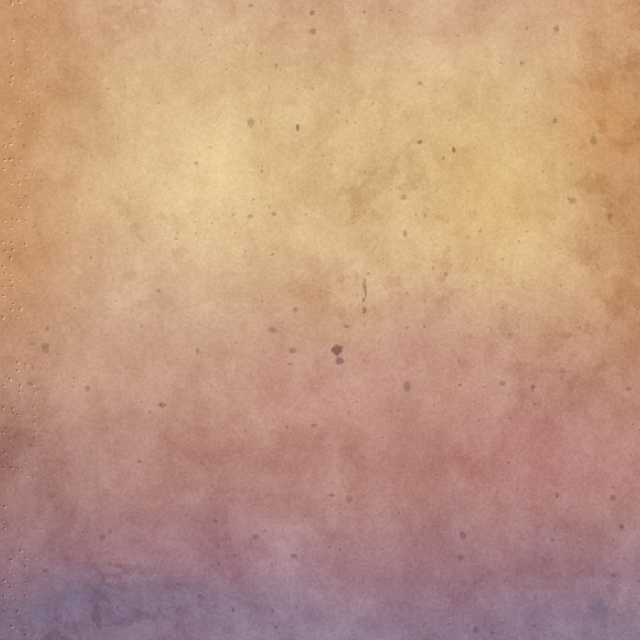
Write a Shadertoy shader that draws this texture.

```glsl
// Weathered plaster wall fading from golden ochre through rose to dusky violet.

float hash(vec2 p) {
    vec3 q = fract(p.xyx * vec3(0.1031, 0.1030, 0.0973));
    q += dot(q, q.yzx + 33.33);
    return fract((q.x + q.y) * q.z);
}

float noise(vec2 p) {
    vec2 i = floor(p), f = fract(p);
    f = f * f * (3.0 - 2.0 * f);
    return mix(mix(hash(i), hash(i + vec2(1, 0)), f.x),
               mix(hash(i + vec2(0, 1)), hash(i + 1.0), f.x), f.y);
}

// Fractal noise centred on zero
float fbm(vec2 p) {
    float sum = 0.0, amp = 0.5;
    for (int i = 0; i < 5; i++) {
        sum += amp * (noise(p) - 0.5);
        p = mat2(1.6, 1.2, -1.2, 1.6) * p + 17.3;
        amp *= 0.55;
    }
    return sum;
}

// Soft elliptical patch
float patchAt(vec2 p, vec2 center, vec2 radius) {
    vec2 d = (p - center) / radius;
    return exp(-dot(d, d));
}

// Ragged dark mark with a soft rim
float mark(vec2 p, vec2 center, vec2 radius) {
    vec2 d = (p - center) / radius;
    return 1.0 - smoothstep(0.5, 1.3, length(d) + 1.2 * fbm(p * 110.0));
}

// Vertical wash of pigment
vec3 wash(float y) {
    vec3 c = mix(vec3(0.56, 0.47, 0.55), vec3(0.64, 0.49, 0.53), smoothstep(0.0, 0.14, y));
    c = mix(c, vec3(0.71, 0.53, 0.50), smoothstep(0.10, 0.27, y));
    c = mix(c, vec3(0.77, 0.59, 0.52), smoothstep(0.25, 0.43, y));
    c = mix(c, vec3(0.82, 0.67, 0.53), smoothstep(0.40, 0.57, y));
    c = mix(c, vec3(0.86, 0.73, 0.56), smoothstep(0.54, 0.72, y));
    return mix(c, vec3(0.82, 0.66, 0.53), smoothstep(0.82, 1.02, y));
}

// Sparse chips, one candidate per cell
float chips(vec2 p, float cells, float density) {
    vec2 g = p * cells, id = floor(g);
    vec2 center = 0.3 + 0.4 * vec2(hash(id + 5.1), hash(id + 9.7));
    vec2 d = (fract(g) - center) * vec2(1.0, 0.6 + hash(id + 2.3));
    float r = 0.07 + 0.13 * hash(id + 3.9);
    float shape = 1.0 - smoothstep(r * 0.5, r * 1.4, length(d) + 0.12 * fbm(g * 4.0));
    return shape * step(1.0 - density, hash(id + 21.0));
}

void mainImage(out vec4 fragColor, in vec2 fragCoord) {
    vec2 p = fragCoord / iResolution.xy;
    vec2 warp = vec2(fbm(p * 6.0), fbm(p * 6.0 + 40.0));
    vec2 q = p + 0.07 * warp;
    vec3 col = wash(q.y);

    // Warm, worn side edges
    float upper = smoothstep(0.25, 0.62, q.y);
    float left = 1.0 - smoothstep(-0.05, 0.29, q.x);
    float right = smoothstep(0.77, 1.02, q.x);
    col = mix(col, vec3(0.75, 0.54, 0.38), upper * max(left * 0.85, right * 0.7));
    col *= 1.0 - (1.0 - upper) * (0.09 * left + 0.04 * right);

    // Broad glows and stains
    col = mix(col, vec3(0.90, 0.78, 0.59), 0.65 * patchAt(q, vec2(0.34, 0.74), vec2(0.14, 0.15)));
    col = mix(col, vec3(0.89, 0.76, 0.55), 0.45 * patchAt(q, vec2(0.66, 0.73), vec2(0.22, 0.16)));
    col = mix(col, vec3(0.86, 0.70, 0.45), 0.55 * patchAt(q, vec2(0.78, 0.68), vec2(0.10, 0.12)));
    col = mix(col, vec3(0.79, 0.55, 0.33), 0.45 * patchAt(q, vec2(0.93, 0.80), vec2(0.06, 0.07)));
    col = mix(col, vec3(0.80, 0.65, 0.55), 0.60 * patchAt(q, vec2(0.25, 0.47), vec2(0.18, 0.12)));
    col = mix(col, vec3(0.70, 0.46, 0.45), 0.55 * patchAt(q, vec2(0.87, 0.29), vec2(0.20, 0.08)));
    col = mix(col, vec3(0.76, 0.56, 0.52), 0.40 * patchAt(q, vec2(0.53, 0.37), vec2(0.16, 0.10)));
    col = mix(col, vec3(0.78, 0.59, 0.44), 0.45 * patchAt(q, vec2(0.49, 0.56), vec2(0.045, 0.035)));
    col = mix(col, vec3(0.56, 0.41, 0.47), 0.45 * patchAt(q, vec2(0.75, 0.10), vec2(0.09, 0.025)));
    col = mix(col, vec3(0.48, 0.43, 0.53), 0.60 * patchAt(q, vec2(0.10, 0.05), vec2(0.28, 0.045)));

    // Mottling, drifting between rust and pale lime
    float broad = fbm(p * vec2(9.0, 7.0) + 3.0);
    float blotch = fbm(p * 27.0 + 2.0 * warp);
    float streak = fbm(p * vec2(48.0, 13.0) + 80.0);
    col += broad * vec3(0.09, 0.11, 0.11);
    col += blotch * vec3(0.07, 0.09, 0.09);
    col += streak * vec3(0.03, 0.04, 0.04);

    // Flaked islands with faint rims
    float flake = fbm(p * 38.0 + 3.0 * warp + 60.0);
    float region = smoothstep(-0.08, 0.20, fbm(p * 5.0 + 90.0));
    col -= vec3(0.035, 0.045, 0.045) * smoothstep(0.10, 0.18, flake) * region;
    float rim = 1.0 - smoothstep(0.0, 0.022, abs(flake - 0.11));
    col -= vec3(0.035, 0.045, 0.04) * rim * region;

    // Scattered pits and raised grit along the left side
    col *= 1.0 - 0.16 * chips(p, 34.0, 0.07) - 0.11 * chips(p + 0.37, 75.0, 0.06);
    float grit = chips(p + 0.61, 85.0, 0.28) - chips(p + vec2(0.612, 0.608), 85.0, 0.28);
    col += 0.13 * grit * (1.0 - smoothstep(0.0, 0.10, p.x));

    // Distinct spots and a broken vertical crack
    float spots = mark(p, vec2(0.526, 0.453), vec2(0.008));
    spots = max(spots, 0.7 * mark(p, vec2(0.531, 0.436), vec2(0.007, 0.006)));
    spots = max(spots, 0.7 * mark(p, vec2(0.465, 0.800), vec2(0.003, 0.007)));
    spots = max(spots, 0.7 * mark(p, vec2(0.656, 0.778), vec2(0.005, 0.004)));
    spots = max(spots, 0.7 * mark(p, vec2(0.709, 0.765), vec2(0.003, 0.005)));
    spots = max(spots, 0.6 * mark(p, vec2(0.487, 0.980), vec2(0.004)));
    spots = max(spots, 0.7 * mark(p, vec2(0.971, 0.178), vec2(0.004)));
    float crack = mark(p, vec2(0.570, 0.530), vec2(0.004, 0.036));
    spots = max(spots, 0.7 * crack * smoothstep(0.35, 0.65, noise(p * vec2(90.0, 130.0))));
    col = mix(col, vec3(0.46, 0.31, 0.28), 0.75 * spots);
    col = mix(col, vec3(0.46, 0.42, 0.53), 0.5 * mark(p, vec2(0.935, 0.045), vec2(0.014, 0.017)));

    // Fine plaster grain
    float grain = noise(p * 260.0) + noise(p * 430.0 + 11.0) - 1.0;
    col += 0.035 * grain + 0.03 * fbm(p * 120.0);
    fragColor = vec4(clamp(col, 0.0, 1.0), 1.0);
}
```
